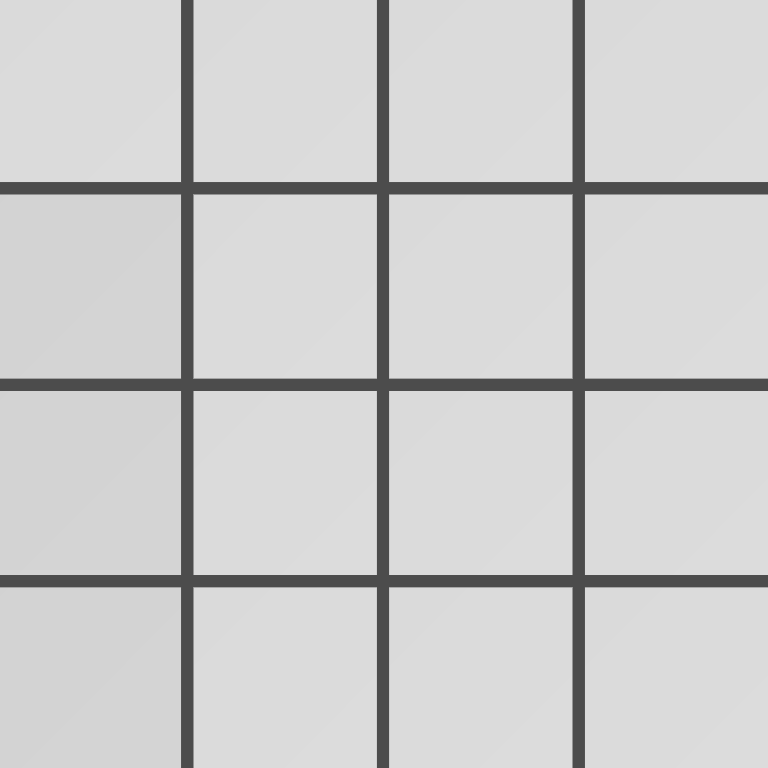
Write a WebGL 2 fragment shader that draws this pattern.

```glsl
#version 300 es
precision highp float;
// Pale square tiles in a four by four grid, split by dark grey joints.

uniform vec2 u_resolution;
out vec4 fragColor;

const vec2 PITCH = vec2(0.2548, 0.2558);       // spacing of the joints
const vec2 FIRST_JOINT = vec2(0.2439, 0.2432); // centre of the first joints
const float JOINT_WIDTH = 0.0161;
const vec3 JOINT_COLOR = vec3(0.298);
const vec3 TILE_COLOR = vec3(0.859);
const vec3 SHADED_TILE_COLOR = vec3(0.829);

// Distance from each axis to its nearest joint centre
vec2 jointDistance(vec2 grid, vec2 pitch) {
    return abs(fract(grid + 0.5) - 0.5) * pitch;
}

// Smoothed coverage of a line of the given width
float lineMask(float dist, float width, float pixel) {
    return 1.0 - smoothstep(-0.5 * pixel, 0.5 * pixel, dist - 0.5 * width);
}

// Tile tone: the lower three tiles of the left column are darker
vec3 tileColor(vec2 cell, vec2 local) {
    float shaded = (1.0 - step(0.5, cell.x)) * (1.0 - step(2.5, cell.y));
    float sheen = 0.004 * (local.x - local.y);
    return mix(TILE_COLOR, SHADED_TILE_COLOR, shaded) + sheen;
}

void main() {
    vec2 uv = gl_FragCoord.xy / u_resolution;
    vec2 pixel = 1.0 / u_resolution;

    // Tile index and position inside the tile
    vec2 grid = (uv - FIRST_JOINT) / PITCH + 1.0;
    vec3 color = tileColor(floor(grid), fract(grid));

    // Joints over the tiles
    vec2 dist = jointDistance(grid, PITCH);
    float joint = max(lineMask(dist.x, JOINT_WIDTH, pixel.x),
                      lineMask(dist.y, JOINT_WIDTH, pixel.y));
    color = mix(color, JOINT_COLOR, joint);

    fragColor = vec4(color, 1.0);
}
```
